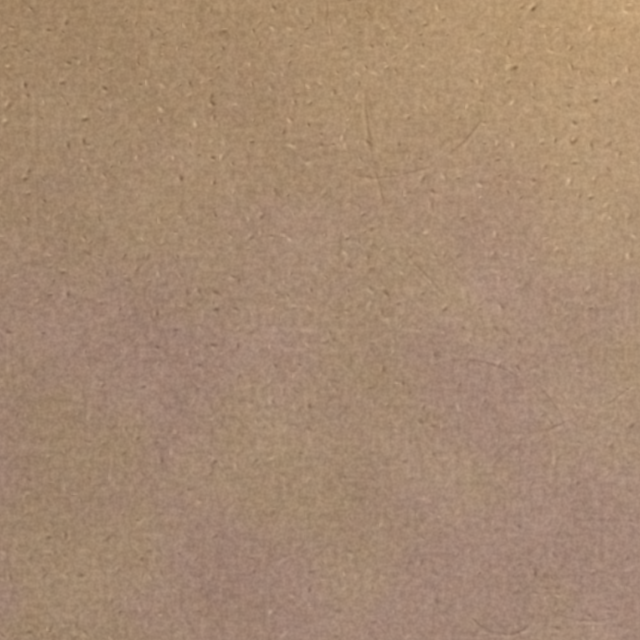
A WebGL 1 fragment shader for this texture:

```glsl
precision highp float;
// Worn tan paper: warm uneven light, mauve mottling, fine grain, tiny pits and faint curved creases.

uniform vec2 u_resolution;

const float PI = 3.14159265;
const vec3 OCHRE = vec3(0.632, 0.522, 0.405);
const vec3 TAN = vec3(0.630, 0.530, 0.435);
const vec3 MAUVE = vec3(0.622, 0.512, 0.455);
const vec3 GLOW = vec3(0.115, 0.095, 0.055);

vec2 hash2(vec2 p) {
  vec3 q = fract(p.xyx * vec3(0.1031, 0.1030, 0.0973));
  q += dot(q, q.yzx + 33.33);
  return fract((q.xx + q.yz) * q.zy);
}

float gradientDot(vec2 cell, vec2 corner, vec2 f) {
  float angle = 2.0 * PI * hash2(cell + corner).x;
  return dot(vec2(cos(angle), sin(angle)), f - corner);
}

// Gradient noise, roughly -0.7 to 0.7
float noise(vec2 p) {
  vec2 i = floor(p);
  vec2 f = p - i;
  vec2 u = f * f * f * (f * (f * 6.0 - 15.0) + 10.0);
  vec2 right = vec2(1.0, 0.0);
  float low = mix(gradientDot(i, vec2(0.0), f), gradientDot(i, right, f), u.x);
  float high = mix(gradientDot(i, right.yx, f), gradientDot(i, vec2(1.0), f), u.x);
  return mix(low, high, u.y);
}

float fbm(vec2 p) {
  float sum = 0.0;
  float amp = 1.0;
  for (int i = 0; i < 4; i++) {
    sum += amp * noise(p);
    p = mat2(1.6, 1.2, -1.2, 1.6) * p + 17.3;
    amp *= 0.55;
  }
  return sum;
}

float bump(float d, float width) {
  return exp(-d * d / (width * width));
}

// Fine fibres: soft specks plus a slight vertical and horizontal weave
float grain(vec2 p) {
  float specks = 0.040 * noise(p * 65.0) + 0.055 * noise(p * 125.0 + 40.0)
               + 0.028 * noise(p * 210.0 + 90.0);
  float weave = noise(p * vec2(110.0, 28.0) + 7.0) + noise(p * vec2(24.0, 100.0) + 60.0);
  return specks + 0.016 * weave;
}

// One small dent per chosen cell: a dark hollow with a lit rim beside it
float pits(vec2 p, float cells, float density, float seed) {
  vec2 id = floor(p * cells);
  vec2 pick = hash2(id + seed);
  vec2 shape = hash2(id + seed + 57.0);
  vec2 centre = (id + 0.3 + 0.4 * hash2(id + seed + 113.0)) / cells;
  float angle = PI * shape.x;
  vec2 axis = vec2(cos(angle), sin(angle));
  vec2 d = p - centre;
  vec2 local = vec2(dot(d, axis) * 0.6, dot(d, axis.yx * vec2(-1.0, 1.0)));
  float size = mix(0.0018, 0.0034, shape.y);
  float hollow = bump(length(local), size);
  float rim = bump(length(local - vec2(0.0, 1.6 * size)), size);
  float relief = mix(-hollow + 0.5 * rim, 0.9 * rim - 0.35 * hollow, step(0.6, pick.y));
  return relief * step(pick.x, density) * mix(0.4, 1.0, shape.y);
}

// Shallow fold along part of a circle, dark on one side and light on the other
float crease(vec2 p, vec2 centre, float radius, float middle, float halfSpan) {
  vec2 d = p - centre;
  float turn = abs(mod(atan(d.y, d.x) - middle + PI, 2.0 * PI) - PI);
  float span = 1.0 - smoothstep(0.5 * halfSpan, halfSpan, turn);
  float side = length(d) - radius + 0.012 * noise(p * 9.0) + 0.003 * noise(p * 40.0);
  float worn = smoothstep(-0.35, 0.4, noise(p * 14.0 + radius * 50.0));
  return (0.65 * bump(side - 0.005, 0.003) - bump(side, 0.0025)) * span * worn;
}

float creases(vec2 p) {
  float sum = 0.0;
  for (int i = 0; i < 9; i++) {
    vec2 key = vec2(float(i) * 7.0 + 3.0, 21.0);
    vec2 centre = hash2(key) * 1.1 - 0.05;
    vec2 form = hash2(key + 31.0);
    float radius = mix(0.06, 0.42, form.x * form.x);
    sum += crease(p, centre, radius, 2.0 * PI * form.y, mix(1.4, 0.6, form.x));
  }
  return sum;
}

// Broad colour: ochre at the top, tan and mauve clouds below, lamp glow at upper right
vec3 paperColour(vec2 p) {
  float clouds = fbm(p * 3.2 + 5.0);
  float mauve = smoothstep(-0.35, 0.5, clouds + 0.45 * (0.5 - p.y));
  float ochre = smoothstep(0.45, 1.05, p.y + 0.15 * noise(p * 4.0 + 11.0));
  vec3 colour = mix(mix(TAN, MAUVE, mauve), OCHRE, ochre);
  float glow = exp(-2.2 * length((p - vec2(1.05, 1.03)) * vec2(1.0, 1.35)));
  float shade = 0.030 * (p.x - 0.5) + 0.024 * fbm(p * 6.0 + 31.0);
  return colour + GLOW * glow * 1.15 + shade;
}

void main() {
  vec2 p = gl_FragCoord.xy / min(u_resolution.x, u_resolution.y);
  float roughness = mix(0.6, 1.15, smoothstep(0.2, 1.0, p.y));
  float dents = pits(p, 34.0, 0.30, 5.0) + 0.7 * pits(p + 0.37, 52.0, 0.22, 200.0);
  float relief = grain(p) + 0.13 * roughness * dents + 0.055 * creases(p);
  vec3 tint = vec3(noise(p * 30.0 + 3.0), 0.0, noise(p * 26.0 + 80.0)) * 0.012;
  gl_FragColor = vec4(paperColour(p) + relief * vec3(1.0, 0.98, 0.92) + tint, 1.0);
}
```
